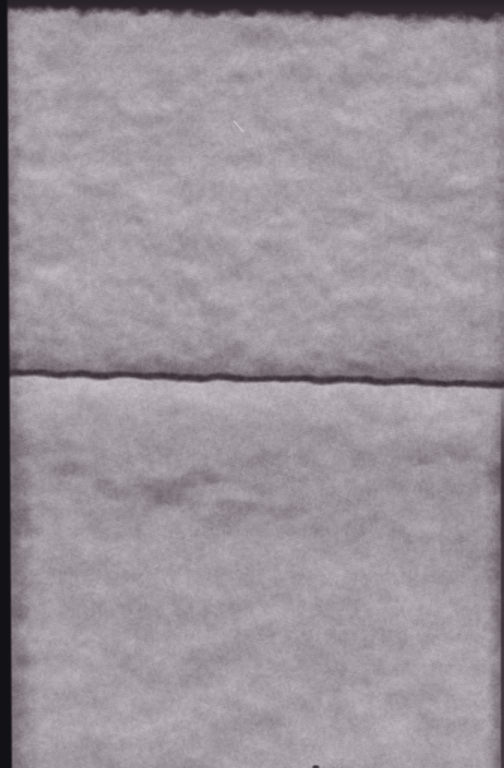
This texture is drawn by a WebGL 1 fragment shader. Its source:

```glsl
precision highp float;
// Two cushions of pale fleece meeting at a dark, slightly sloping seam inside a dark frame.
// Layered value noise, lit from above, makes the tufts; finer stretched noise makes the fibres.
// A single brightness is shaded by edge distances, then tinted from near black to mauve grey.
uniform vec2 u_resolution;

float hash(vec2 p) {
  return fract(sin(dot(p, vec2(127.1, 311.7))) * 43758.5453);
}

float noise(vec2 p) {
  vec2 i = floor(p), f = fract(p);
  f = f * f * (3.0 - 2.0 * f);
  return mix(mix(hash(i), hash(i + vec2(1.0, 0.0)), f.x),
             mix(hash(i + vec2(0.0, 1.0)), hash(i + 1.0), f.x), f.y);
}

float fbm(vec2 p) {
  float sum = 0.0, amp = 0.5;
  for (int i = 0; i < 4; i++) {
    sum += amp * noise(p);
    p = mat2(1.6, 1.2, -1.2, 1.6) * p + 17.3;
    amp *= 0.5;
  }
  return sum;
}

// Fine hairs: narrow noise laid in several directions and bent by a slow field
float fibres(vec2 p) {
  float sum = 0.0;
  vec2 bend = 0.008 * vec2(noise(p * 45.0), noise(p * 45.0 + 31.0));
  for (int i = 0; i < 4; i++) {
    float a = 0.4 + 0.8 * float(i);
    vec2 q = mat2(cos(a), sin(a), -sin(a), cos(a)) * (p + bend);
    sum += noise(q * vec2(330.0, 85.0) + 19.0 * float(i)) - 0.5;
  }
  return sum * 0.5;
}

float segment(vec2 p, vec2 a, vec2 b) {
  vec2 d = b - a;
  return length(p - a - d * clamp(dot(p - a, d) / dot(d, d), 0.0, 1.0));
}

vec3 tint(float v) {
  float lift = smoothstep(0.07, 0.25, v);
  return vec3(v, v - 0.04 * lift + 0.014 * smoothstep(0.45, 0.62, v),
              v + 0.02 - 0.03 * lift + 0.006 * smoothstep(0.45, 0.62, v));
}

void main() {
  vec2 uv = gl_FragCoord.xy / u_resolution;
  vec2 p = vec2(uv.x * 0.656, uv.y);
  float px = 1.0 / u_resolution.y;

  // Seam height, and signed distance above it
  float fringe = fbm(p * 65.0) - 0.47;
  float seamY = 0.514 - 0.0155 * uv.x + 0.004 * (noise(vec2(p.x * 38.0, 3.0)) - 0.5);
  float s = uv.y - seamY;
  float upper = smoothstep(-0.002, 0.002, s);

  // Round tufts above, longer and softer folds below
  vec2 warp = 0.014 * vec2(noise(p * 22.0), noise(p * 22.0 + 9.0));
  vec2 q = (p + warp) * mix(vec2(23.0, 34.0), vec2(28.0, 40.0), upper);
  float tuft = fbm(q);
  float relief = tuft - fbm(q + vec2(0.1, 0.5));
  float fold = fbm(p * vec2(9.0, 19.0) + 5.0) - 0.47;
  float hair = fibres(p);

  float v = mix(0.637, 0.652, upper);
  v += relief * mix(0.075, 0.12, upper) + (tuft - 0.47) * 0.07;
  v += fold * mix(0.12, 0.07, upper);
  v += hair * 0.065 + (hash(floor(p * 512.0)) - 0.5) * 0.025;

  // Broad light: dim belly over the seam, bright lip and dim folds under it
  v -= upper * 0.065 * smoothstep(0.13, 0.015, s);
  v -= upper * 0.11 * smoothstep(0.035, 0.004, s + fringe * 0.025);
  v += (1.0 - upper) * 0.065 * smoothstep(-0.065, -0.01, s);
  float creaseBand = exp(-pow((uv.y - 0.365) / 0.06, 2.0));
  v -= creaseBand * (0.025 + 0.13 * smoothstep(0.02, 0.2, fold));
  v -= 0.025 * smoothstep(0.86, 0.98, uv.y);

  // Shaded sides with a tufted outline
  float frameX = mix(0.023, 0.014, uv.y);
  float left = uv.x - frameX + fringe * 0.035;
  float right = 1.0 - uv.x + fringe * 0.03;
  float low = 1.0 - smoothstep(0.38, 0.52, uv.y);
  v -= mix(0.10, 0.15, low) * smoothstep(mix(0.035, 0.06, low), 0.0, left);
  v -= mix(0.07, 0.18, low) * smoothstep(mix(0.022, 0.042, low), 0.0, right);

  // Dark seam, ragged along its upper side
  float seamDist = abs(s - 0.001 + fringe * 0.004);
  float seamWidth = 0.0035 + 0.002 * noise(vec2(p.x * 24.0, 8.0));
  float seam = 1.0 - smoothstep(seamWidth * 0.25, seamWidth + 0.003, seamDist);
  v = mix(v, 0.23 + hair * 0.08, seam * 0.92);

  // Top shadow, deeper to the right
  float topY = 0.988 - 0.011 * uv.x + fringe * 0.016;
  float topShade = smoothstep(topY - 0.009, topY + 0.006, uv.y);
  v = mix(v, 0.21 - 0.05 * smoothstep(0.985, 1.0, uv.y), topShade);

  // One loose pale hair and a dark speck at the bottom
  float strand = segment(p, vec2(0.305, 0.842), vec2(0.316, 0.829));
  v += 0.12 * (1.0 - smoothstep(0.0, 0.0008 + px, strand));
  float speck = length((p - vec2(0.411, 0.001)) * vec2(0.6, 1.0));
  v = mix(v, 0.25, 1.0 - smoothstep(0.001, 0.004, speck));

  // Near-black frame on the left and a hairline on the lower right
  float frame = 1.0 - smoothstep(frameX - 0.003, frameX + 0.004, uv.x);
  v = mix(v, 0.065, frame);
  v = mix(v, 0.2, low * 0.8 * smoothstep(0.991, 0.997, uv.x));

  gl_FragColor = vec4(tint(clamp(v, 0.04, 0.78)), 1.0);
}
```
